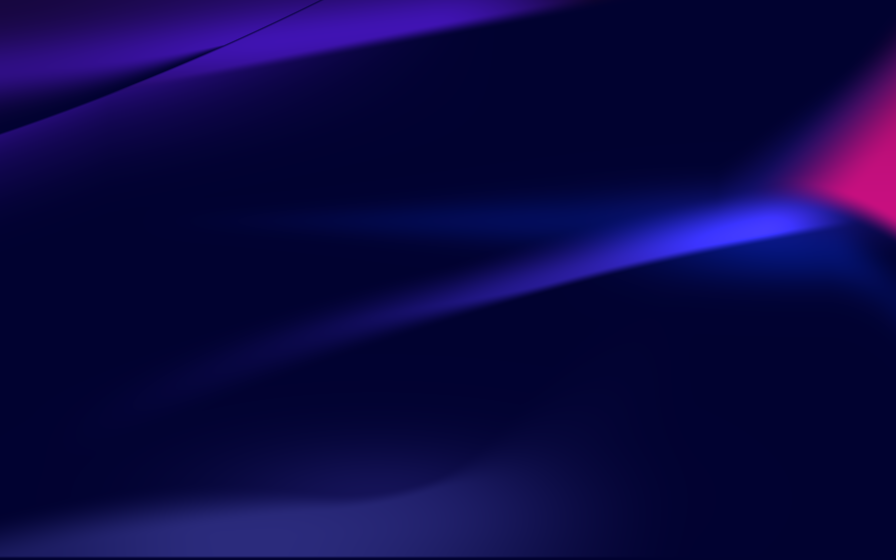
Reproduce this background procedurally as a WebGL 2 fragment shader.

```glsl
#version 300 es
precision highp float;
// Dark navy backdrop with soft folded light: violet sheet, blue beam, magenta flare, slate wave.

#define NAVY vec3(0.005, 0.008, 0.19)
#define VIOLET vec3(0.25, 0.075, 0.70)
#define VIOLET_GLOW vec3(0.14, 0.035, 0.27)
#define BEAM vec3(0.225, 0.145, 0.60)
#define BLUE_HAZE vec3(0.01, 0.065, 0.26)
#define INDIGO_HAZE vec3(0.07, 0.045, 0.19)
#define MAGENTA vec3(0.78, 0.06, 0.50)
#define SLATE vec3(0.175, 0.175, 0.50)
#define SLATE_HAZE vec3(0.075, 0.065, 0.15)

uniform vec2 u_resolution;
out vec4 fragColor;

float bell(float d, float width) {
    d /= width;
    return exp(-d * d);
}

// Falls from 1 to 0 between a and b.
float fade(float a, float b, float x) {
    return 1.0 - smoothstep(a, b, x);
}

// Two overlapping sheets in the top left, with a dark slit between them.
vec3 violetSheets(vec3 col, vec2 p) {
    float slit = 0.76 + 0.54 * p.x + 0.35 * p.x * p.x;
    float hem = 0.796 + 0.285 * p.x;
    float edge = min(slit, hem);
    float below = max(edge - p.y, 0.0);
    float reach = fade(0.08, 0.56, p.x);
    col += VIOLET_GLOW * reach * exp(-below / 0.07) * fade(0.08, 0.22, below);

    float ridge = 0.87 + 0.18 * p.x;
    float light = 0.45 + 0.5 * bell(p.y - ridge, 0.065);
    light *= mix(0.78, 1.05, smoothstep(0.0, 0.32, p.x)) * fade(0.48, 0.76, p.x);
    float softness = 0.11 * max(1.0 - p.x / 0.25, 0.0) + 0.004;
    float upper = smoothstep(slit, slit + softness, p.y);
    float lower = fade(slit - 0.003, slit + 0.003, p.y);
    float hemSoft = mix(0.012, 0.025, smoothstep(0.1, 0.6, p.x));
    float lowerSheet = smoothstep(hem - 0.003, hem + hemSoft, p.y);
    float sheet = mix(upper, lowerSheet, lower);
    vec3 gap = mix(NAVY, col, lower);
    return mix(gap, max(VIOLET * light, NAVY), sheet * step(edge - 0.004, p.y));
}

// Faint horizontal streak and the haze around the right end of the beam.
vec3 blueHaze(vec2 p) {
    float streakWidth = mix(0.02, 0.055, smoothstep(0.2, 0.85, p.x));
    float streak = bell(p.y - 0.605, streakWidth);
    streak *= smoothstep(0.15, 0.65, p.x) * fade(0.82, 0.98, p.x);
    float bend = max(p.x - 0.92, 0.0);
    float tail = bell(p.y - 0.545 + 12.0 * bend * bend, 0.055);
    tail *= smoothstep(0.62, 0.90, p.x) * mix(1.0, 0.45, smoothstep(0.93, 1.0, p.x));
    float rise = 0.64 + 1.2 * max(p.x - 0.8, 0.0);
    float wedge = smoothstep(0.62, 0.9, p.x) * smoothstep(0.53, 0.64, p.y);
    wedge *= fade(rise - 0.04, rise + 0.07, p.y);
    return BLUE_HAZE * (0.65 * streak + 0.9 * tail) + INDIGO_HAZE * wedge;
}

// Rising beam: crisp underside, soft top, brightest on the right.
vec3 beam(vec2 p) {
    float x = p.x - 0.508;
    float height = p.y - (0.433 + 0.5 * x - 0.3 * x * x);
    float thickness = 0.1 + 0.13 * max(-x, 0.0);
    float underside = mix(0.09, 0.014, smoothstep(0.25, 0.62, p.x));
    float profile = smoothstep(-0.004, underside, height);
    profile *= fade(0.015, thickness, height);
    float strength = 0.5 * smoothstep(0.03, 0.55, p.x) + 0.5 * smoothstep(0.45, 0.86, p.x);
    return BEAM * profile * strength * fade(0.85, 0.97, p.x);
}

// Flare on the right border, bounded by a slanted left side and a curved base.
vec3 magentaFlare(vec3 col, vec2 p) {
    float side = p.x - (0.86 + 0.52 * (p.y - 0.72));
    float x = max(p.x - 0.86, 0.0);
    float base = 0.65 - 3.5 * x * x;
    float mask = smoothstep(0.0, 0.13, side);
    mask *= smoothstep(base - 0.02, base + 0.035, p.y);
    return mix(col, MAGENTA * mix(1.0, 0.8, smoothstep(0.62, 0.95, p.y)), mask);
}

// Low wave along the bottom with a haze over its crest.
vec3 slateWave(vec3 col, vec2 p) {
    col += SLATE_HAZE * bell(p.x - 0.42, 0.18) * bell(p.y - 0.11, 0.10);
    float lift = max(p.x - 0.36, 0.0);
    float crest = 0.04 + 0.4 * p.x - 0.62 * p.x * p.x + 3.0 * lift * lift;
    float softness = mix(0.045, 0.012, smoothstep(0.15, 0.45, p.x));
    softness += 0.1 * smoothstep(0.48, 0.66, p.x);
    float mask = fade(crest - softness, crest + softness, p.y);
    mask *= mix(0.6, 0.95, smoothstep(0.0, 0.25, p.x)) * fade(0.3, 0.78, p.x);
    mask *= mix(1.0, 0.45, smoothstep(0.04, 0.22, p.y));
    return mix(col, SLATE, mask);
}

void main() {
    vec2 p = gl_FragCoord.xy / u_resolution;
    vec3 col = violetSheets(NAVY, p);
    col += blueHaze(p) + beam(p);
    col = magentaFlare(col, p);
    col = slateWave(col, p);
    col = mix(NAVY, col, smoothstep(0.002, 0.008, p.y));
    fragColor = vec4(col, 1.0);
}
```
